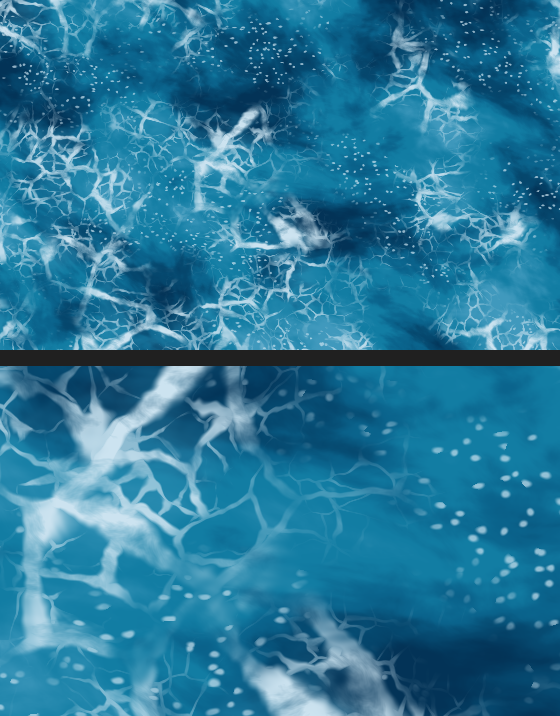
Top, the full canvas; bottom, a detail of the centre.
This texture is drawn by a Shadertoy shader. Its source:

```glsl
// Draws a churned blue sea from above, with lacy white foam and drifting flecks.

// Water colours, dark to light
const vec3 ABYSS = vec3(0.01, 0.20, 0.34);
const vec3 DEEP  = vec3(0.02, 0.28, 0.43);
const vec3 SEA   = vec3(0.04, 0.39, 0.55);
const vec3 SURF  = vec3(0.07, 0.49, 0.64);
const vec3 MILK  = vec3(0.25, 0.60, 0.74);
const vec3 FOAM  = vec3(0.80, 0.89, 0.94);

// Sizes, in cycles or cells per canvas height
const vec2  SWELL_FREQ  = vec2(6.0, 9.5);
const float PATCH_FREQ  = 9.0;
const float RIPPLE_FREQ = 70.0;
const vec2  FLECK_CELLS = vec2(58.0, 84.0);
const float WEB_CELLS   = 6.5;

const float SWELL_TILT = 0.42;
const float WEB_WARP   = 0.036;
const float WEB_WIDTH  = 0.11;
const float HAZE       = 0.32;
const mat2  TURN       = mat2(0.77, 0.64, -0.64, 0.77);

vec2 hash2(vec2 cell) {
    vec3 h = fract(cell.xyx * vec3(0.1031, 0.1030, 0.0973));
    h += dot(h, h.yzx + 33.33);
    return fract((h.xx + h.yz) * h.zy);
}

// Layered, bent sines: cloudy noise around zero
float billow(vec2 p) {
    float sum = 0.0, amp = 0.5;
    for (int i = 0; i < 6; i++) {
        p += 0.5 * sin(p.yx * 0.73 + vec2(1.7, 4.3));
        sum += amp * sin(p.x) * cos(p.y);
        p = TURN * p * 1.9 + vec2(2.6, 5.1);
        amp *= 0.56;
    }
    return sum;
}

// Cellular noise: nearest distance, second distance, cell id
vec3 cells(vec2 p) {
    vec2 base = floor(p);
    vec3 result = vec3(9.0, 9.0, 0.0);
    for (int y = -1; y <= 1; y++)
    for (int x = -1; x <= 1; x++) {
        vec2 cell = base + vec2(x, y);
        vec2 rnd = hash2(cell + 40.0);
        float d = length(cell + rnd - p);
        if (d < result.x) result = vec3(d, result.x, fract(rnd.x * 7.3 + rnd.y * 5.9));
        else result.y = min(result.y, d);
    }
    return result;
}

// Threads of foam along cell borders, thickened and broken by noise
float web(vec2 p, float scale, float width) {
    vec3 c = cells(p * scale);
    float soft = scale / iResolution.y;
    float breaks = billow(p * scale * 0.9 + scale);
    float w = width * clamp(0.65 + 1.9 * breaks, 0.1, 2.2);
    float thread = 1.0 - smoothstep(w * 0.4, w + soft, c.y - c.x);
    return thread * smoothstep(-0.28, 0.22, breaks);
}

vec3 waterColor(float tone) {
    vec3 col = mix(ABYSS, DEEP, smoothstep(-0.70, -0.36, tone));
    col = mix(col, SEA, smoothstep(-0.38, -0.10, tone));
    col = mix(col, SURF, smoothstep(-0.12, 0.16, tone));
    return mix(col, MILK, smoothstep(0.18, 0.75, tone));
}

void mainImage(out vec4 fragColor, in vec2 fragCoord) {
    vec2 p = fragCoord / iResolution.y;

    // Slanted swell with fine ripples
    float ct = cos(SWELL_TILT), st = sin(SWELL_TILT);
    vec2 slanted = vec2(ct * p.x - st * p.y, st * p.x + ct * p.y);
    float swell = billow(slanted * SWELL_FREQ + 3.0);
    float ripple = billow(slanted * vec2(0.6, 1.0) * RIPPLE_FREQ);
    float tone = swell + 0.24 * (0.5 - p.y) + 0.13 * ripple;

    // Foam gathers on bright water, towards the lower left and on one crest
    float crestLine = 0.24 + 0.07 * sin(4.5 * p.x + 1.4) + 0.04 * billow(p * 14.0);
    float crest = exp(-pow((p.y - crestLine) / 0.045, 2.0)) * smoothstep(0.95, 0.2, p.x);
    float drift = 0.45 * (0.5 - p.y) + 0.22 * (0.8 - p.x);
    float gather = billow(slanted * PATCH_FREQ + 11.0) + 0.45 * swell + drift + 0.5 * crest;
    float cover = smoothstep(-0.30, 0.42, gather);

    // Webs of three sizes over warped water
    vec2 warp = vec2(billow(p * 10.0 + 5.0), billow(p * 10.0 + 23.0));
    vec2 q = p * vec2(1.0, 1.1) + WEB_WARP * warp;
    float thick = WEB_WIDTH * (0.45 + 0.8 * cover + 0.7 * crest);
    float foam = web(q, WEB_CELLS, thick);
    foam = max(foam, 0.90 * web(q + 3.7, WEB_CELLS * 2.1, thick));
    foam = max(foam, 0.65 * web(q + 8.2, WEB_CELLS * 4.6, thick));
    foam *= cover * clamp(0.88 + 0.7 * ripple, 0.3, 1.0);

    // Small loose flecks
    vec3 fleck = cells(p * FLECK_CELLS + 1.5 * warp);
    float fleckZone = smoothstep(-0.05, 0.4, billow(slanted * vec2(6.0, 12.0) + 31.0));
    float flecks = (1.0 - smoothstep(0.12, 0.38, fleck.x)) * step(0.68, fleck.z);
    foam = max(foam, 0.7 * flecks * fleckZone);

    // Milky haze under the foam, then the foam itself
    vec3 col = waterColor(tone);
    col = mix(col, MILK, HAZE * smoothstep(0.05, 0.75, gather));
    col = mix(col, FOAM, clamp(foam, 0.0, 1.0));
    fragColor = vec4(col, 1.0);
}
```
